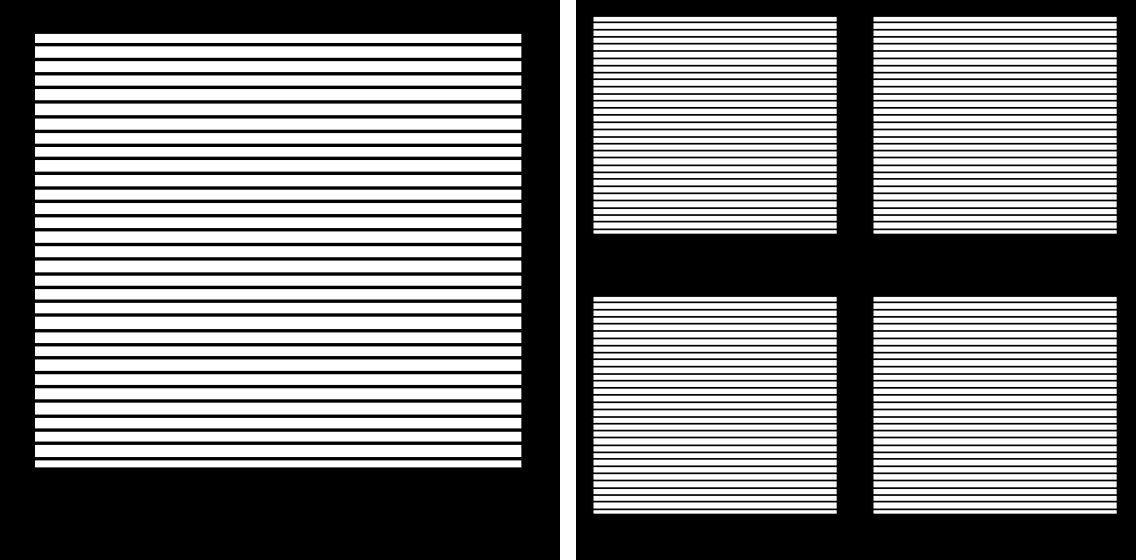
Left, the tile; right, the same tile 2 across and 2 down.
Write a WebGL 2 fragment shader that draws this pattern.

```glsl
#version 300 es
precision highp float;
// White panel on black, ruled by thin, slightly uneven horizontal black lines.

uniform vec2 u_resolution;
out vec4 outColor;

const vec3 INK = vec3(0.0);
const vec3 PAPER = vec3(1.0);
const vec2 PANEL_MIN = vec2(0.0625, 0.1654);
const vec2 PANEL_MAX = vec2(0.931, 0.9395);
const float LINE_COUNT = 30.0;
const float TOP_LINE_Y = 0.9191;
const float LINE_PITCH = 0.02543;
const float LINE_WIDTH = 0.006;
const float LINE_JITTER = 0.0016;   // largest shift of a line from its even place

float hash(float n) {
    return fract(sin(n * 12.9898 + 4.137) * 437.585);
}

// Signed distance to a box, negative inside
float boxDistance(vec2 p, vec2 lower, vec2 upper) {
    vec2 d = abs(p - 0.5 * (lower + upper)) - 0.5 * (upper - lower);
    return length(max(d, 0.0)) + min(max(d.x, d.y), 0.0);
}

// Signed distance to the nearest ruled line, negative inside
float lineDistance(float y) {
    float index = floor((TOP_LINE_Y - y) / LINE_PITCH + 0.5);
    index = clamp(index, 0.0, LINE_COUNT - 1.0);
    float shift = (2.0 * hash(index) - 1.0) * LINE_JITTER;
    float center = TOP_LINE_Y - index * LINE_PITCH + shift;
    return abs(y - center) - 0.5 * LINE_WIDTH;
}

// Share of a pixel covered by a shape
float coverage(float distanceToEdge, float pixel) {
    return clamp(0.5 - distanceToEdge / pixel, 0.0, 1.0);
}

void main() {
    // The black margin wraps around all four edges of the tile
    vec2 uv = fract(gl_FragCoord.xy / u_resolution);
    float pixel = 1.0 / min(u_resolution.x, u_resolution.y);

    float panel = coverage(boxDistance(uv, PANEL_MIN, PANEL_MAX), pixel);
    float ruling = coverage(lineDistance(uv.y), pixel);

    outColor = vec4(mix(INK, PAPER, panel * (1.0 - ruling)), 1.0);
}
```
